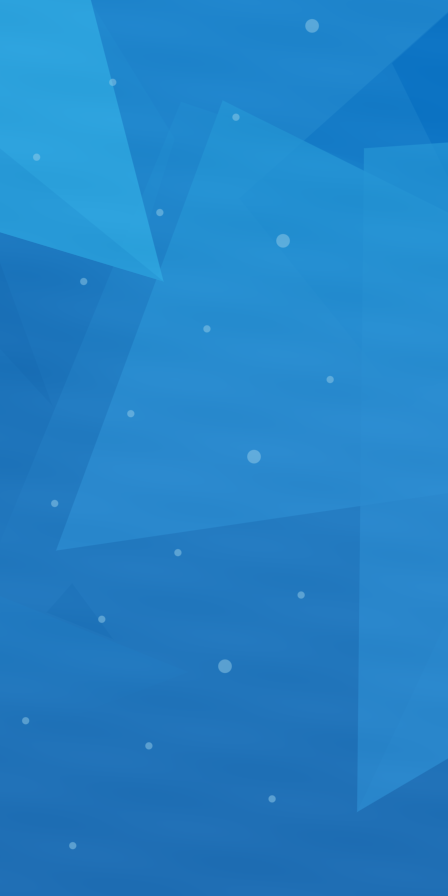
Give the GLSL for this background, as a Shadertoy shader.

```glsl
#define SKY vec3(0.12, 0.52, 0.80)
#define MIDDLE vec3(0.135, 0.475, 0.75)
#define FLOOR vec3(0.12, 0.43, 0.705)
#define SHADOW vec3(0.09, 0.42, 0.70)
#define DARK vec3(0.035, 0.44, 0.76)
#define PANE_HIGH vec3(0.14, 0.58, 0.83)
#define PANE_LOW vec3(0.17, 0.545, 0.815)
#define CYAN vec3(0.18, 0.65, 0.875)
#define DOT_COLOR vec3(0.58, 0.80, 0.91)
#define DOT_COUNT 20
#define DOT_RADIUS 0.008
#define GRAIN 0.004

// Signed distance to a line, positive on the right of a to b
float side(vec2 p, vec2 a, vec2 b) {
    vec2 d = normalize(b - a);
    return dot(p - a, vec2(d.y, -d.x));
}

// Convex shapes with clockwise corners, positive inside
float triangle(vec2 p, vec2 a, vec2 b, vec2 c) {
    return min(side(p, a, b), min(side(p, b, c), side(p, c, a)));
}

float quad(vec2 p, vec2 a, vec2 b, vec2 c, vec2 d) {
    return min(min(side(p, a, b), side(p, b, c)),
               min(side(p, c, d), side(p, d, a)));
}

float cover(float dist) {
    float aa = 0.8 / iResolution.x;
    return smoothstep(-aa, aa, dist);
}

float hash(float n) {
    return fract(sin(n * 91.7) * 437.5);
}

vec3 backdrop(vec2 p) {
    vec3 color = mix(FLOOR, MIDDLE, smoothstep(0.0, 0.8, p.y));
    color = mix(color, SKY, smoothstep(0.9, 1.75, p.y));
    vec2 q = (p - vec2(0.0, 1.25)) / vec2(0.35, 0.4);
    return mix(color, SHADOW, 0.6 * exp(-dot(q, q)));
}

// Translucent facets, back to front
vec3 addFacets(vec3 color, vec2 p) {
    vec3 pane = mix(PANE_LOW, PANE_HIGH, smoothstep(0.9, 1.7, p.y));

    float band = cover(quad(p, vec2(0.404, 1.773), vec2(1.1, 1.536),
                            vec2(1.1, 0.5), vec2(-0.119, 0.5)));
    color = mix(color, pane, 0.28 * band * smoothstep(0.65, 1.1, p.y));

    float corner = cover(quad(p, vec2(0.534, 1.557), vec2(1.1, 2.063),
                              vec2(1.1, 1.25), vec2(0.911, 1.089)));
    color = mix(color, DARK, 0.45 * corner);
    float wedge = cover(triangle(p, vec2(0.875, 1.859), vec2(1.1, 2.06),
                                 vec2(1.1, 1.4)));
    color = mix(color, DARK, 0.75 * wedge);

    float sliver = cover(triangle(p, vec2(0.2, 2.0), vec2(0.39, 1.69),
                                  vec2(0.33, 1.5)));
    color = mix(color, pane, 0.2 * sliver);
    float leftFold = cover(triangle(p, vec2(-0.1, 1.687), vec2(0.117, 1.094),
                                    vec2(-0.1, 1.33)));
    color = mix(color, SHADOW, 0.45 * leftFold);
    float lowGlow = cover(triangle(p, vec2(-0.1, 0.71), vec2(0.42, 0.5),
                                   vec2(-0.1, 0.3)));
    color = mix(color, SKY, 0.2 * lowGlow * smoothstep(0.35, 0.6, p.y));
    float chip = cover(triangle(p, vec2(0.161, 0.698), vec2(0.253, 0.573),
                                vec2(0.104, 0.633)));
    color = mix(color, SHADOW, 0.35 * chip);

    float mainPane = cover(quad(p, vec2(0.497, 1.776), vec2(1.1, 1.476),
                                vec2(1.1, 0.914), vec2(0.125, 0.771)));
    color = mix(color, pane, 0.82 * mainPane);
    float sidePane = cover(quad(p, vec2(0.8125, 1.669), vec2(1.1, 1.689),
                                vec2(1.1, 0.366), vec2(0.797, 0.1875)));
    color = mix(color, pane, 0.72 * sidePane);
    float sideFold = cover(side(p, vec2(0.797, 0.1875), vec2(1.0, 0.62)));
    color = mix(color, PANE_LOW, 0.3 * sideFold * sidePane);

    float cyanPane = cover(quad(p, vec2(-0.1, 2.1), vec2(0.177, 2.1),
                                vec2(0.365, 1.372), vec2(-0.1, 1.512)));
    color = mix(color, CYAN, 0.88 * cyanPane);
    float cyanFold = cover(triangle(p, vec2(-0.1, 1.75), vec2(0.365, 1.372),
                                    vec2(-0.1, 1.512)));
    return mix(color, PANE_HIGH, 0.6 * cyanFold);
}

// Scattered dots, spread by the golden ratio
vec3 addDots(vec3 color, vec2 p) {
    for (int i = 0; i < DOT_COUNT; i++) {
        float n = float(i);
        vec2 center = vec2(0.04 + 0.72 * fract(n * 0.618 + 0.17),
                           0.1 + 0.095 * n + 0.05 * hash(n + 3.0));
        float radius = DOT_RADIUS * (1.0 + 0.9 * step(3.5, mod(n, 5.0)));
        color = mix(color, DOT_COLOR, 0.5 * cover(radius - length(p - center)));
    }
    return color;
}

void mainImage(out vec4 fragColor, in vec2 fragCoord) {
    vec2 p = fragCoord / iResolution.xy * vec2(1.0, 2.0);
    vec3 color = addDots(addFacets(backdrop(p), p), p);

    // Faint layered waves
    float waves = sin(p.y * 31.0 - p.x * 7.0) + sin(p.y * 57.0 + p.x * 13.0);
    color += GRAIN * waves;
    fragColor = vec4(color, 1.0);
}
```
